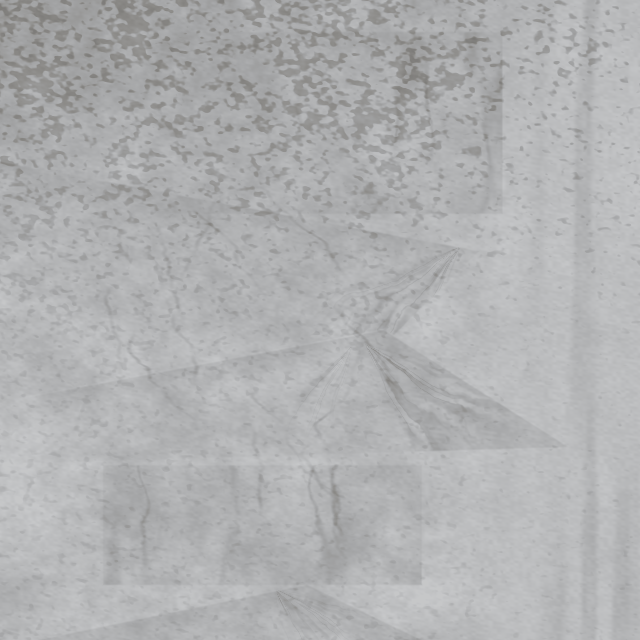
Write a WebGL 1 fragment shader that draws this texture.

```glsl
precision highp float;
// Weathered grey concrete wall: cloudy plaster with dark pitting at the upper left,
// faint sharp-edged overlapping patches, fans of run-off stains, wandering cracks
// and long vertical streaks on the right. All layers darken one lightness value.
uniform vec2 u_resolution;

float hash(vec2 p) {
  vec3 q = fract(vec3(p.xyx) * 0.1031);
  q += dot(q, q.yzx + 33.33);
  return fract((q.x + q.y) * q.z);
}

float noise(vec2 p) {
  vec2 i = floor(p), f = fract(p);
  f = f * f * (3.0 - 2.0 * f);
  return mix(mix(hash(i), hash(i + vec2(1.0, 0.0)), f.x),
             mix(hash(i + vec2(0.0, 1.0)), hash(i + vec2(1.0, 1.0)), f.x), f.y);
}

float fbm(vec2 p) {
  float sum = 0.0, amp = 0.5;
  for (int i = 0; i < 5; i++) {
    sum += amp * noise(p);
    p = mat2(1.6, 1.2, -1.2, 1.6) * p + 7.3;
    amp *= 0.5;
  }
  return sum / 0.97;
}

// Distance to the right-hand side of the line a to b
float side(vec2 p, vec2 a, vec2 b) {
  vec2 d = normalize(b - a);
  return dot(p - a, vec2(d.y, -d.x));
}

float edge(float d) { return smoothstep(-0.001, 0.003, d); }

float box(vec2 p, vec2 lo, vec2 hi) {
  vec2 d = min(p - lo, hi - p);
  return edge(min(d.x, d.y));
}

// Stains running from an apex, centred on an angle measured from straight down
float fan(vec2 p, vec2 apex, float angle, float spread, float reach) {
  vec2 q = p - apex;
  float r = length(q);
  float a = atan(q.x, -q.y) + 0.3 * (fbm(p * 15.0) - 0.5);
  float broad = smoothstep(0.35, 0.75, noise(vec2(a * 13.0, r * 6.0 + apex.x * 40.0)));
  float thin = 1.0 - smoothstep(0.0, 0.2, abs(noise(vec2(a * 17.0 + 9.0, r * 9.0)) - 0.5));
  float inside = 1.0 - smoothstep(spread * 0.5, spread, abs(a - angle));
  return inside * (0.7 * broad + 0.5 * thin) * (1.0 - smoothstep(reach * 0.4, reach, r));
}

// Thin wobbling vertical runs
float drips(vec2 p) {
  float n = noise(vec2(p.x * 34.0 + 1.5 * fbm(p * 14.0), p.y * 4.0));
  return (1.0 - smoothstep(0.0, 0.2, abs(n - 0.55))) * smoothstep(0.3, 0.65, noise(p * 11.0 + 3.0));
}

float cracks(vec2 p) {
  float sum = 0.0;
  for (int i = 0; i < 13; i++) {
    float k = float(i);
    vec2 q = p - vec2(0.14, 0.16) - 0.5 * vec2(hash(vec2(k, 3.0)), hash(vec2(k, 8.0)));
    float path = 1.3 * (hash(vec2(k, 5.0)) - 0.6) * q.y + 0.06 * (fbm(vec2(p.y * 18.0, k * 5.0)) - 0.5);
    float line = 1.0 - smoothstep(0.0, 0.006, abs(q.x - path));
    sum += line * (1.0 - smoothstep(0.03, 0.1, abs(q.y))) * noise(p * 40.0 + k);
  }
  return min(sum, 1.0);
}

// Small soft flecks whose cover grows with density
float pits(vec2 p, float density) {
  float s = 0.6 * noise(vec2(p.x * 92.0 - p.y * 30.0, p.y * 135.0 + p.x * 35.0))
          + 0.4 * noise(vec2(p.x * 150.0 + p.y * 70.0, p.y * 215.0 - p.x * 30.0) + 17.0);
  float cut = mix(0.72, 0.3, density);
  return smoothstep(cut, cut + 0.26, s);
}

void main() {
  vec2 p = gl_FragCoord.xy / u_resolution.y;
  float cloud = fbm(p * 5.0) - 0.5, blotch = fbm(p * 15.0 + 20.0) - 0.5;
  float mottle = fbm(p * vec2(42.0, 55.0)) - 0.5;
  float rightSide = smoothstep(0.62, 0.88, p.x + 0.1 * cloud);

  // Plaster ground, dirtier towards the upper left
  float dirt = smoothstep(0.3, 0.95, p.y - 0.1 * p.x + 0.5 * cloud) * (1.0 - 0.8 * rightSide);
  float corner = smoothstep(0.72, 1.1, p.y - 0.35 * p.x + 0.5 * cloud + 0.1);
  float light = 0.726 + 0.016 * rightSide - 0.022 * dirt - 0.065 * corner;
  light += (0.1 * cloud + 0.12 * blotch + 0.075 * mottle) * (1.0 - 0.65 * rightSide);

  // Overlapping patches: two boxes, two gabled shapes and a slanted wedge
  float upperBox = box(p, vec2(0.12, 0.665), vec2(0.786, 0.951)) * smoothstep(0.1, 0.4, p.x);
  float lowerBox = box(p, vec2(0.16, 0.085), vec2(0.66, 0.274));
  vec2 apex = vec2(0.6, 0.485), lowApex = vec2(0.48, 0.087), tip = vec2(0.75, 0.608);
  float roof = min(side(p, vec2(0.07, 0.385), apex), side(p, apex, vec2(0.9, 0.295)));
  float lowRoof = min(side(p, vec2(0.08, 0.005), lowApex), side(p, lowApex, vec2(0.66, 0.0)));
  float ridge = side(p, vec2(0.14, 0.722), tip);
  float gable = edge(roof) * edge(p.y - 0.274 - 0.03 * p.x) * smoothstep(0.02, 0.12, p.x);
  float wedge = edge(min(ridge, side(p, tip, vec2(0.59, 0.45)))) * edge(-roof);
  light -= 0.026 * upperBox + 0.03 * lowerBox;
  light -= gable * (0.016 + 0.035 * exp(-max(roof, 0.0) * 25.0));
  light -= edge(lowRoof) * (0.022 + 0.03 * exp(-max(lowRoof, 0.0) * 25.0));
  light -= wedge * (0.01 + 0.07 * exp(-max(ridge, 0.0) * 45.0) * smoothstep(-0.2, 0.15, blotch));

  // Run-off stains, drips and cracks
  light -= 0.085 * gable * fan(p, vec2(0.57, 0.462), 0.85, 0.55, 0.36);
  light -= 0.05 * gable * fan(p, vec2(0.55, 0.46), -0.5, 0.4, 0.2);
  light -= 0.08 * wedge * fan(p, vec2(0.72, 0.615), -0.75, 0.5, 0.34);
  light -= 0.065 * edge(lowRoof) * fan(p, vec2(0.43, 0.08), 0.8, 0.7, 0.2);
  light -= 0.06 * drips(p) * max(lowerBox, upperBox * smoothstep(0.3, 0.6, p.x));
  light -= 0.085 * cracks(p);

  // Long soft streaks on the right
  float sway = p.x + 0.015 * noise(p * vec2(4.0, 5.0)) - 0.02 * p.y;
  float streak = smoothstep(0.4, 0.85, noise(vec2(sway * 42.0, p.y * 1.6)));
  light -= 0.06 * streak * smoothstep(0.76, 0.93, p.x) * (0.6 + 0.4 * noise(p * vec2(90.0, 12.0)));

  // Pitting and fine grain
  float density = 0.26 + 0.34 * dirt + 0.12 * corner + blotch * (0.4 + dirt) - 0.2 * rightSide;
  density += 0.4 * smoothstep(0.7, 1.0, p.y) * rightSide * (1.0 - smoothstep(0.88, 0.98, p.x));
  light -= pits(p, clamp(density, 0.0, 1.0)) * (0.05 + 0.075 * smoothstep(0.4, 0.9, p.y));
  light += 0.035 * (noise(vec2(p.x * 150.0, p.y * 260.0 + p.x * 40.0)) - 0.5);

  // Cool where pale, warm where dirty
  vec3 tint = mix(vec3(1.01, 1.0, 0.98), vec3(0.994, 1.0, 1.008), smoothstep(0.52, 0.66, light));
  gl_FragColor = vec4(clamp(light, 0.45, 0.78) * tint, 1.0);
}
```
